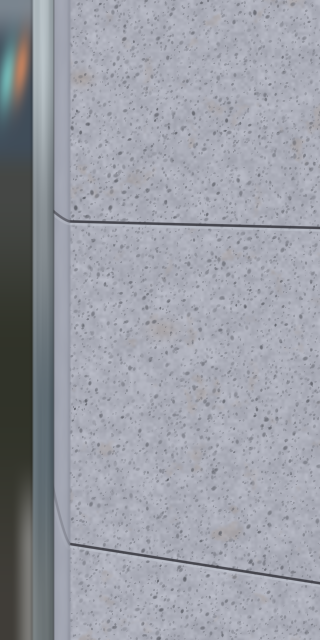
This texture is drawn by a Shadertoy shader. Its source:

```glsl
// Speckled pale granite slabs with dark joints, beside a metal trim and a blurred backdrop.

// Layout: x runs 0..1 across, y runs 0..2 upward
const float TRIM_LEFT = 0.103;
const float TRIM_RIGHT = 0.168;
const float FACE_LEFT = 0.219;
const vec2 UPPER_JOINT = vec2(1.308, -0.026);  // height at FACE_LEFT, slope
const vec2 LOWER_JOINT = vec2(0.300, -0.157);
const float JOINT_HALF_WIDTH = 0.0032;

const vec3 STONE = vec3(0.675, 0.685, 0.730);
const vec3 BEVEL = vec3(0.605, 0.620, 0.670);
const vec3 SPECK = vec3(0.33, 0.34, 0.37);
const vec3 OCHRE = vec3(0.64, 0.58, 0.53);
const vec3 JOINT = vec3(0.22, 0.22, 0.25);
const vec3 JOINT_LIP = vec3(0.75, 0.77, 0.81);

float hash(vec2 p) {
    vec3 q = fract(vec3(p.xyx) * 0.1031);
    q += dot(q, q.yzx + 33.33);
    return fract((q.x + q.y) * q.z);
}

float noise(vec2 p) {
    vec2 i = floor(p), f = fract(p);
    f = f * f * (3.0 - 2.0 * f);
    return mix(mix(hash(i), hash(i + vec2(1, 0)), f.x),
               mix(hash(i + vec2(0, 1)), hash(i + vec2(1, 1)), f.x), f.y);
}

float fbm(vec2 p) {
    float sum = 0.0, gain = 0.5;
    for (int i = 0; i < 4; i++) {
        sum += gain * noise(p);
        p = mat2(1.6, 1.2, -1.2, 1.6) * p + 7.3;
        gain *= 0.5;
    }
    return sum;
}

float blob(vec2 p, vec2 center, vec2 radius) {
    vec2 d = (p - center) / radius;
    return exp(-dot(d, d));
}

// Soft elongated grains, one candidate per cell
float specks(vec2 p, float cells, float density, float seed) {
    vec2 g = p * cells, base = floor(g);
    float cover = 0.0;
    for (int j = -1; j <= 1; j++)
    for (int i = -1; i <= 1; i++) {
        vec2 id = base + vec2(i, j);
        vec2 key = id + seed;
        vec2 d = g - id - vec2(hash(key + 3.1), hash(key + 17.7));
        float angle = 1.0 + 1.6 * (hash(key + 41.3) - 0.5);
        d = mat2(cos(angle), -sin(angle), sin(angle), cos(angle)) * d;
        float size = mix(0.16, 0.33, hash(key + 29.5));
        float grain = 1.0 - smoothstep(0.35, 1.2, length(d / vec2(size * 1.4, size)));
        float strength = mix(0.25, 1.0, hash(key + 71.9));
        cover = max(cover, grain * strength * step(hash(key + 53.2), density));
    }
    return cover;
}

vec3 backdrop(vec2 p) {
    vec3 c = mix(vec3(0.25, 0.24, 0.22), vec3(0.19, 0.20, 0.16), smoothstep(0.1, 0.75, p.y));
    c = mix(c, vec3(0.27, 0.28, 0.27), smoothstep(0.9, 1.4, p.y));
    c = mix(c, vec3(0.25, 0.30, 0.35), smoothstep(1.44, 1.56, p.y));
    c = mix(c, vec3(0.48, 0.52, 0.56), smoothstep(1.83, 1.99, p.y));
    float lean = p.x - 0.12 * (p.y - 1.77);
    c = mix(c, vec3(0.46, 0.76, 0.75), 0.9 * blob(vec2(lean, p.y), vec2(0.026, 1.76), vec2(0.027, 0.105)));
    c = mix(c, vec3(0.80, 0.52, 0.37), 0.9 * blob(vec2(lean, p.y), vec2(0.064, 1.79), vec2(0.023, 0.10)));
    float paleStrip = smoothstep(0.035, 0.095, p.x) * (1.0 - smoothstep(0.28, 0.58, p.y));
    c = mix(c, vec3(0.53, 0.53, 0.52), 0.85 * paleStrip);
    return c * mix(1.0, 0.82, smoothstep(0.09, TRIM_LEFT, p.x));
}

vec3 metalTrim(vec2 p) {
    float t = (p.x - TRIM_LEFT) / (TRIM_RIGHT - TRIM_LEFT);
    vec3 c = mix(vec3(0.43, 0.46, 0.47), vec3(0.37, 0.42, 0.45), smoothstep(0.1, 0.6, p.y));
    c = mix(c, vec3(0.48, 0.51, 0.53), smoothstep(0.7, 1.25, p.y));
    c = mix(c, vec3(0.64, 0.68, 0.70), smoothstep(1.3, 1.85, p.y));
    c += 0.09 * exp(-pow((t - 0.48) / 0.25, 2.0)) * smoothstep(0.8, 1.6, p.y);
    c += 0.05 * (1.0 - smoothstep(0.0, 0.32, t));
    c -= 0.07 * smoothstep(0.65, 0.95, t);
    return c + 0.025 * (noise(vec2(p.x * 180.0, p.y * 3.0)) - 0.5);
}

vec3 stoneFace(vec2 p) {
    vec3 c = STONE + 0.09 * (fbm(p * 24.0) - 0.48) + 0.06 * (noise(p * 95.0) - 0.5);
    float cluster = smoothstep(0.40, 0.68, fbm(p * 8.0 + 4.0));
    c = mix(c, OCHRE, 0.30 * smoothstep(0.62, 0.80, fbm(p * 15.0 + 31.0)));
    c = mix(c, OCHRE, 0.45 * blob(p, vec2(0.255, 1.755), vec2(0.035, 0.025)));
    c = mix(c, OCHRE, 0.35 * blob(p, vec2(0.51, 0.97), vec2(0.045, 0.03)));
    c = mix(c, SPECK, 0.38 * specks(p, 72.0, 0.48, 9.0));
    c = mix(c, SPECK, mix(0.5, 0.8, cluster) * specks(p, 46.0, 0.23, 127.0));
    return c;
}

// Dark groove with a pale lip beneath; it bends upward across the bevel
vec3 addJoint(vec3 c, vec2 p, vec2 joint, float bend, float bevelStrength, float px) {
    float across = p.x - FACE_LEFT;
    float turn = clamp(-across / (FACE_LEFT - TRIM_RIGHT), 0.0, 1.0);
    float curve = bend * pow(turn, 1.4);
    float slope = across > 0.0 ? joint.y : -1.4 * bend * pow(turn, 0.4) / (FACE_LEFT - TRIM_RIGHT);
    float d = (p.y - joint.x - joint.y * max(across, 0.0) - curve) / sqrt(1.0 + slope * slope);
    float strength = mix(bevelStrength, 1.0, smoothstep(-px, px, across));
    float lip = 1.0 - smoothstep(0.002, 0.002 + 1.5 * px, abs(d + 0.0075));
    float groove = 1.0 - smoothstep(JOINT_HALF_WIDTH - px * 0.5, JOINT_HALF_WIDTH + px, abs(d));
    c = mix(c, JOINT_LIP, 0.6 * strength * lip);
    return mix(c, JOINT, 0.88 * strength * groove);
}

void mainImage(out vec4 fragColor, in vec2 fragCoord) {
    vec2 p = fragCoord / iResolution.xy * vec2(1.0, 2.0);
    float px = 1.0 / iResolution.x;

    // Stone with its smooth bevelled edge
    float t = clamp((p.x - TRIM_RIGHT) / (FACE_LEFT - TRIM_RIGHT), 0.0, 1.0);
    vec3 bevel = BEVEL + 0.035 * sin(t * 3.14159) + 0.025 * (fbm(p * vec2(50.0, 12.0)) - 0.5);
    bevel -= 0.04 * smoothstep(0.75, 1.0, t);
    vec3 c = mix(bevel, stoneFace(p), smoothstep(FACE_LEFT - 0.004, FACE_LEFT + 0.006, p.x));
    c = addJoint(c, p, UPPER_JOINT, 0.031, 0.65, px);
    c = addJoint(c, p, LOWER_JOINT, 0.165, 0.25, px);

    // Trim, its shadowed seam, then the backdrop
    c = mix(metalTrim(p), c, smoothstep(TRIM_RIGHT - px, TRIM_RIGHT + px, p.x));
    c *= 1.0 - 0.22 * (1.0 - smoothstep(0.0, 0.005, abs(p.x - TRIM_RIGHT)));
    c = mix(backdrop(p), c, smoothstep(TRIM_LEFT - 0.005, TRIM_LEFT + 0.004, p.x));
    fragColor = vec4(c, 1.0);
}
```
